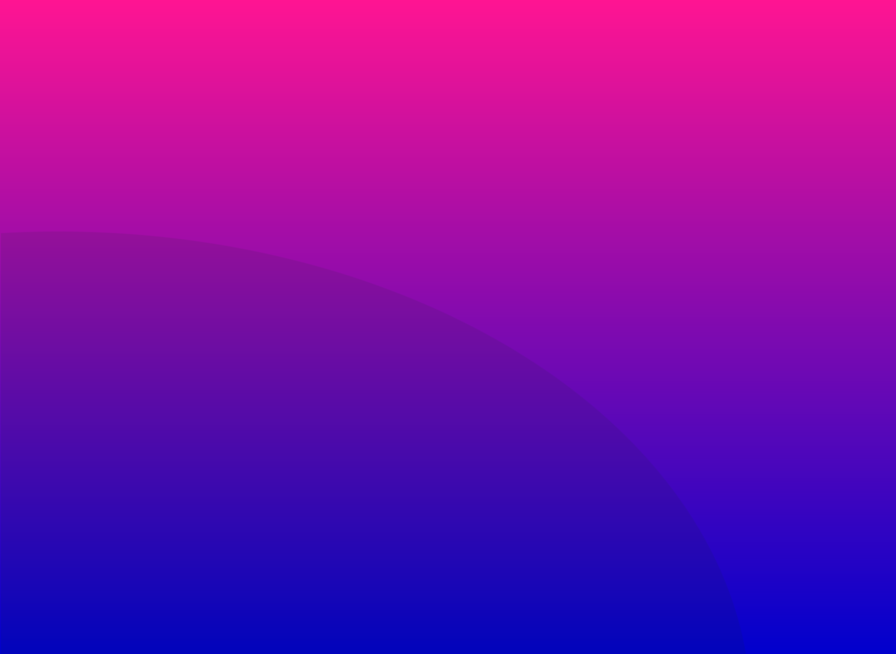
A Shadertoy shader for this background:

```glsl
// Pink to blue vertical gradient with a large translucent dark ellipse rising from the lower left.

// Approximate signed distance to an ellipse, from the implicit form and its gradient.
float ellipseDistance(vec2 p, vec2 radii) {
    float k = length(p / radii);
    float slope = length(p / (radii * radii));
    return k * (k - 1.0) / max(slope, 1e-4);
}

void mainImage(out vec4 fragColor, in vec2 fragCoord) {
    vec2 uv = fragCoord / iResolution.xy;
    float pixel = 1.0 / iResolution.y;

    // Backdrop: blue at the bottom, hot pink at the top
    vec3 color = mix(vec3(0.0, 0.0, 0.804), vec3(1.0, 0.08, 0.573), uv.y);

    // Ellipse: centred just below the canvas, with a softened edge
    float aspect = iResolution.x / iResolution.y;
    vec2 p = (uv - vec2(0.065, -0.087)) * vec2(aspect, 1.0);
    float dist = ellipseDistance(p, vec2(0.773 * aspect, 0.733));
    float shade = 1.0 - smoothstep(-pixel, pixel, dist);

    // Thin unshaded sliver along the left border
    shade *= smoothstep(0.0, 0.002, uv.x);

    color = mix(color, vec3(0.04, 0.16, 0.12), 0.1 * shade);
    fragColor = vec4(color, 1.0);
}
```
